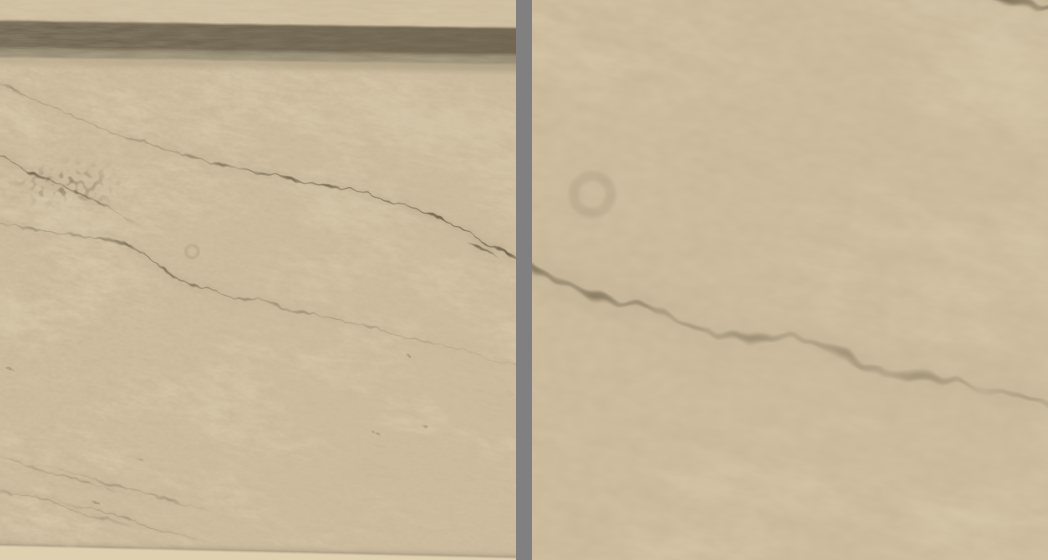
Left: the whole. Right: its middle third, enlarged.
Write a Shadertoy shader that draws this texture.

```glsl
// Pale sandstone-coloured marble slab with thin grey veins and a shadowed groove.
#define SAND vec3(0.800, 0.733, 0.615)
#define PALE vec3(0.825, 0.762, 0.645)
#define DUSK vec3(0.750, 0.690, 0.575)
#define VEIN vec3(0.430, 0.385, 0.290)
#define GROOVE vec3(0.465, 0.425, 0.345)
#define LEDGE vec3(0.620, 0.580, 0.485)
#define LIP vec3(0.875, 0.815, 0.690)
#define GRAIN 0.030
#define VEIN_WIDTH 0.0034
#define WOBBLE 0.010

vec2 hash2(vec2 p) {
    vec3 q = fract(p.xyx * vec3(0.1031, 0.1030, 0.0973));
    q += dot(q, q.yzx + 33.33);
    return fract((q.xx + q.yz) * q.zy);
}

float corner(vec2 cell, vec2 offset) {
    float angle = 6.2832 * hash2(cell).x;
    return dot(vec2(cos(angle), sin(angle)), offset);
}

// Gradient noise, roughly -0.6 to 0.6
float noise(vec2 p) {
    vec2 i = floor(p), f = fract(p), e = vec2(0, 1);
    vec2 u = f * f * f * (f * (f * 6.0 - 15.0) + 10.0);
    return mix(mix(corner(i, f), corner(i + e.yx, f - e.yx), u.x),
               mix(corner(i + e.xy, f - e.xy), corner(i + e.yy, f - e.yy), u.x), u.y);
}

float fbm(vec2 p) {
    float sum = 0.0, amp = 0.6;
    for (int k = 0; k < 4; k++) {
        sum += amp * noise(p + 17.0 * float(k));
        p *= 2.1;
        amp *= 0.55;
    }
    return sum;
}

// Soft window from a to b with fade length s
float window(float x, float a, float b, float s) {
    return smoothstep(a - s, a + s, x) * (1.0 - smoothstep(b - s, b + s, x));
}

// Wandering crack around height y, broken into knots and faint stretches
float vein(vec2 p, float y, float seed) {
    float wander = WOBBLE * (noise(vec2(p.x * 17.0, seed)) + 0.45 * noise(vec2(p.x * 60.0, seed + 5.3)));
    float d = abs(p.y - y - wander + 0.003 * noise(p * 90.0));
    float knot = smoothstep(-0.1, 0.5, noise(vec2(p.x * 24.0, seed + 9.7)));
    float w = VEIN_WIDTH * (0.75 + 0.9 * knot);
    float core = 1.0 - smoothstep(0.1 * w, w, d);
    float patchy = 0.55 + 0.65 * knot + 0.5 * noise(p * vec2(45.0, 90.0) + seed);
    return core * patchy + 0.12 * exp(-d / 0.009);
}

float veins(vec2 p) {
    float x = p.x;
    // Upper vein, strongest towards the right, with a short branch
    float upper = 0.85 - 0.33 * x - 0.02 * sin(6.6 * x) - 0.012 * smoothstep(0.82, 0.87, x);
    float v = vein(p, upper, 1.5) * mix(0.28, 0.8, smoothstep(0.1, 0.75, x));
    v += 0.6 * vein(p, 0.985 - 0.5 * x, 4.2) * window(x, 0.84, 0.885, 0.012);
    // Short left vein and the long bent one under it
    v += 0.6 * vein(p, 0.722 - 0.5 * x, 7.4) * (1.0 - smoothstep(0.13, 0.27, x));
    float bent = mix(0.6 - 0.12 * x, 0.575 - 0.245 * x, smoothstep(0.17, 0.36, x));
    v += vein(p, bent, 11.6) * (0.33 + 0.27 * window(x, 0.2, 0.4, 0.05)) * (1.0 - 0.6 * smoothstep(0.6, 0.9, x));
    // Crumbly stain and a faint ring beside the left vein
    float stain = exp(-pow(length((p - vec2(0.12, 0.67)) / vec2(0.07, 0.03)), 2.0));
    v += 0.5 * stain * smoothstep(0.0, 0.4, noise(p * 75.0));
    v += 0.13 * (1.0 - smoothstep(0.001, 0.005, abs(length(p - vec2(0.343, 0.551)) - 0.011)));
    // Faint parallel streaks in the lower left
    for (int k = 0; k < 4; k++) {
        float n = float(k), start = 0.13 * mod(n, 2.0);
        v += 0.27 * vein(p, 0.182 - 0.028 * n - 0.27 * (x - start), 20.3 + 3.7 * n) * window(x, start, start + 0.2, 0.07);
    }
    // Scattered small flecks
    for (int k = 0; k < 6; k++) {
        vec2 c = hash2(vec2(float(k) + 3.0, 8.0)) * vec2(0.9, 0.34) + vec2(0.01, 0.06);
        vec2 q = p - c;
        q.y += 0.4 * q.x;
        v += 0.3 * (1.0 - smoothstep(0.2, 1.0, length(q / vec2(0.009, 0.0035)) + noise(p * 150.0)));
    }
    return clamp(v, 0.0, 0.9);
}

void mainImage(out vec4 fragColor, in vec2 fragCoord) {
    vec2 p = fragCoord / iResolution.y;
    float soft = max(0.0025, 1.0 / iResolution.y);
    vec2 flow = vec2(p.x, p.y + 0.2 * p.x);

    // Stone body: broad cloudy tones plus fine stretched grain
    float cloud = fbm(flow * vec2(4.0, 8.0));
    float grain = fbm(flow * vec2(28.0, 75.0) + 40.0);
    float rough = mix(1.0, 0.55, smoothstep(0.1, 0.8, p.x + 0.4 * (0.5 - p.y)));
    vec3 col = mix(SAND, PALE, smoothstep(-0.05, 0.4, cloud + 0.25 * (p.y - 0.45) + 0.3 * grain));
    col = mix(col, DUSK, 0.5 * smoothstep(0.12, 0.5, 0.6 * grain - 0.5 * cloud));
    col += GRAIN * rough * (grain + 0.5 * noise(p * vec2(110.0, 170.0)));
    col = mix(col, VEIN, veins(p));

    // Groove near the top, tilted slightly down to the right
    float depth = 1.0 - p.y - 0.0142 * p.x + 0.0012 * noise(p * vec2(14.0, 5.0));
    float streak = fbm(p * vec2(16.0, 130.0) + 9.0);
    col = mix(col, PALE + 0.03 * streak, 0.7 * (1.0 - smoothstep(0.03, 0.036, depth)));
    float fade = window(depth, 0.095, 0.116, 0.009);
    col = mix(col, DUSK - 0.05, fade * mix(0.45, 0.95, p.x));
    vec3 shelf = LEDGE - 0.04 * smoothstep(0.096, 0.085, depth) + 0.06 * streak;
    col = mix(col, shelf, window(depth, 0.083, 0.102, soft * 1.3));
    vec3 shade = GROOVE + 0.035 * (0.4 - p.x) + 0.09 * streak * (1.0 - 0.7 * p.x);
    col = mix(col, shade, window(depth, 0.037, 0.085, soft * 1.4));

    // Bright lip along the bottom with a thin shadow above it
    float lip = p.y - 0.025 + 0.024 * p.x;
    col *= 1.0 - 0.13 * exp(-abs(lip - 0.003) / 0.004);
    col = mix(LIP, col, smoothstep(-soft, soft, lip));

    fragColor = vec4(col, 1.0);
}
```
